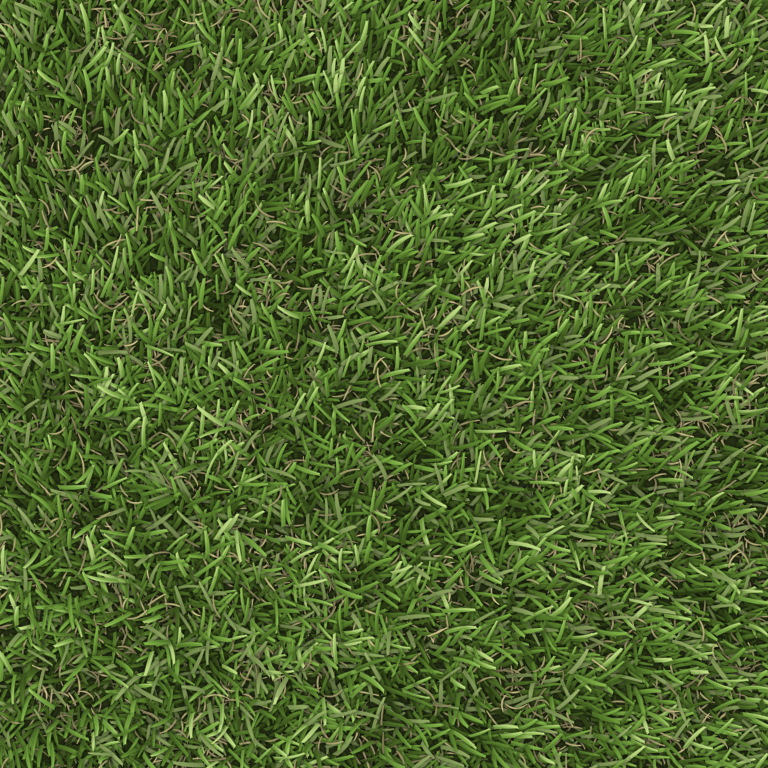
A Shadertoy shader for this texture:

```glsl
// Dense artificial turf seen from above: layers of short, blunt, narrow blades
// from dark to light, with thin dry straw showing in patches. Jittered grids are
// walked from the top layer down, stopping once the pixel is covered.

const int LAYERS = 9;
const float CELL = 0.023;
const float REACH = 0.024;
const vec2 LAYER_SHIFT = vec2(0.37, 0.61);
const vec2 FLOW_CENTRE = vec2(0.24, 0.2);

const vec3 SOIL = vec3(0.15, 0.19, 0.08);
const vec3 DEEP = vec3(0.18, 0.25, 0.08);
const vec3 SHADE = vec3(0.27, 0.38, 0.13);
const vec3 LEAF = vec3(0.34, 0.49, 0.17);
const vec3 BRIGHT = vec3(0.46, 0.64, 0.25);
const vec3 PALE = vec3(0.70, 0.81, 0.48);
const vec3 OLIVE = vec3(0.49, 0.56, 0.34);
const vec3 STRAW = vec3(0.74, 0.69, 0.49);

vec4 hash4(vec3 p) {
    vec4 q = fract(p.xyzx * vec4(0.1031, 0.1030, 0.0973, 0.1099));
    q += dot(q, q.wzxy + 33.33);
    return fract((q.xxyz + q.yzzw) * q.zywx);
}

// Cheap smooth variation from 0 to 1 made of warped waves.
float patches(vec2 p) {
    float a = sin(p.x * 2.7 + 1.9 * sin(p.y * 1.6 + 0.8));
    float b = sin(p.y * 3.1 + 1.7 * sin(p.x * 1.9 + 2.3));
    return 0.5 + 0.25 * (a + b);
}

// Lean of a blade: outward from the flow centre, looser close to it.
float leanAngle(vec2 p, float clump, float scatter) {
    vec2 away = p - FLOW_CENTRE;
    float spread = mix(2.6, 1.35, smoothstep(0.05, 0.7, length(away)));
    return atan(away.y, away.x + 0.04) + (clump - 0.5) * 0.7 + scatter * spread;
}

// Local blade frame: x runs root to tip from -1 to 1, y crosses it in canvas units.
vec2 bladeFrame(vec2 p, float angle, float halfLength, float bend) {
    float c = cos(angle), s = sin(angle);
    vec2 q = vec2(c * p.x + s * p.y, c * p.y - s * p.x);
    float along = q.x / halfLength;
    return vec2(along, q.y - bend * halfLength * (along * along - 0.4));
}

// Signed distance to a slightly tapered strip with a blunt, slanted tip.
float bladeDistance(vec2 q, float halfLength, float halfWidth) {
    float taper = halfWidth * (1.0 - 0.35 * smoothstep(0.1, 1.0, q.x));
    float ends = (abs(q.x) - 1.0) * halfLength + q.y * 0.5 * sign(q.x);
    return max(abs(q.y) - taper, ends);
}

vec3 grassRamp(float tone) {
    vec3 c = mix(DEEP, SHADE, smoothstep(0.0, 0.28, tone));
    c = mix(c, LEAF, smoothstep(0.28, 0.52, tone));
    c = mix(c, BRIGHT, smoothstep(0.52, 0.78, tone));
    return mix(c, PALE, smoothstep(0.8, 1.05, tone));
}

// Adds one blade under those already laid; light.rgb gathers colour and
// light.a is what still passes through, dimmed by contact shadows.
vec4 layBlade(vec4 light, vec2 p, vec2 cell, float layer, float depth, float pixel) {
    vec4 place = hash4(vec3(cell, layer * 7.0 + 3.0));
    vec2 centre = (cell + place.xy - layer * LAYER_SHIFT) * CELL;
    vec2 offset = p - centre;
    if (dot(offset, offset) > REACH * REACH) return light;

    // Upper layers thin out in gaps, baring darker growth and straw.
    vec4 look = hash4(vec3(cell, layer * 7.0 + 5.0));
    float clump = patches(centre * 17.0);
    if (depth > 0.6 && look.x > mix(0.5, 1.2, clump)) return light;

    float dryPatch = smoothstep(0.4, 0.85, patches(centre * 11.0 + 4.0));
    bool dry = look.y < 0.09 + 0.38 * dryPatch * (1.25 - depth);
    float angle = leanAngle(centre, clump, place.z + place.w - 1.0);
    if (dry) angle += (look.z - 0.5) * 4.0;
    float halfLength = mix(0.011, 0.022, look.z) * (dry ? 0.75 : 1.0);
    float halfWidth = dry ? 0.0012 : mix(0.0017, 0.0031, look.w);
    float bend = (fract(look.w * 17.0) - 0.5) * (dry ? 0.8 : 0.25);

    vec2 q = bladeFrame(offset, angle, halfLength, bend);
    float d = bladeDistance(q, halfLength, halfWidth);
    float cover = smoothstep(pixel, -pixel, d);
    float shadow = 1.0 - smoothstep(0.0, 0.0045, d);

    // Tone rises with height and drifts over the lawn; half the fold is lighter.
    float vary = fract(look.y * 23.0 + look.x * 5.0);
    float fold = smoothstep(-0.3, 0.3, q.y / halfWidth) - 0.5;
    float drift = (clump - 0.5) * 0.28 + (patches(centre * 5.0 + 1.5) - 0.5) * 0.22;
    float tone = mix(0.08, 0.67, depth) + (vary - 0.5) * 0.66 + drift;
    vec3 colour = grassRamp(tone + 0.1 * q.x + 0.1 * fold);
    if (fract(look.x * 31.0) < 0.17) colour = mix(colour, OLIVE * (0.75 + 0.35 * depth), 0.85);
    if (dry) colour = STRAW * mix(0.65, 1.1, vary);
    colour *= 1.0 + 0.1 * q.x;

    light.rgb += light.a * cover * colour;
    light.a *= (1.0 - cover) * (1.0 - 0.17 * shadow);
    return light;
}

void mainImage(out vec4 fragColor, in vec2 fragCoord) {
    vec2 p = fragCoord / iResolution.y;
    float pixel = 0.0018;
    pixel = max(0.5 * pixel, 0.9 / iResolution.y);
    vec4 light = vec4(0.0, 0.0, 0.0, 1.0);

    for (int k = LAYERS - 1; k >= 0 && light.a > 0.02; k--) {
        float layer = float(k);
        float depth = layer / float(LAYERS - 1);
        vec2 home = floor(p / CELL + layer * LAYER_SHIFT);
        for (int n = 0; n < 9 && light.a > 0.02; n++) {
            vec2 cell = home + vec2(n % 3 - 1, n / 3 - 1);
            light = layBlade(light, p, cell, layer, depth, pixel);
        }
    }
    fragColor = vec4(light.rgb + light.a * SOIL, 1.0);
}
```
